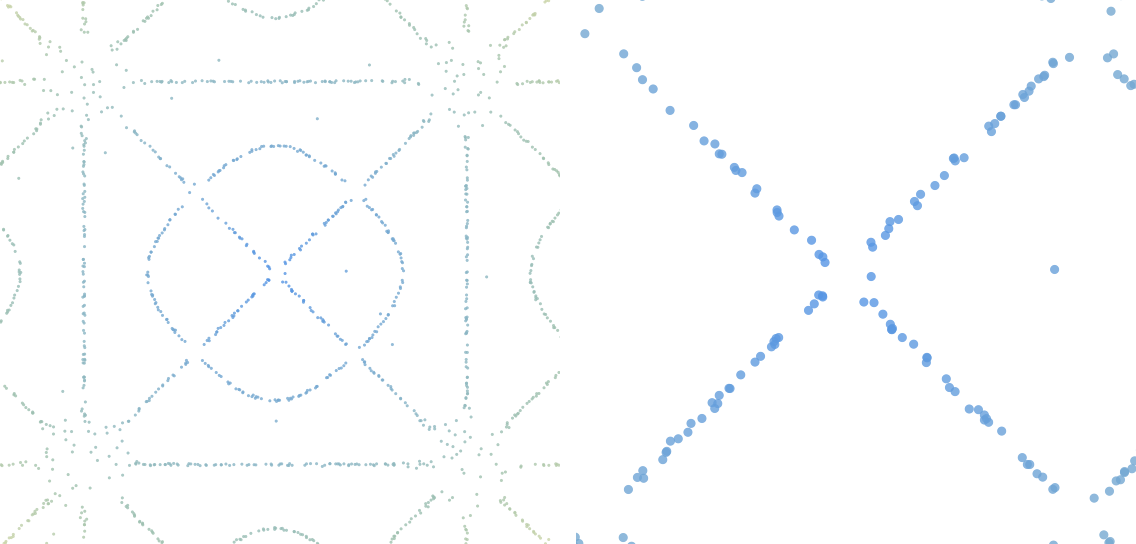
Left, the full canvas; right, a detail of the centre.
Give the GLSL for this pattern, as a WebGL 2 fragment shader.

```glsl
#version 300 es
precision highp float;
// Sand grains settled on the nodal lines of a vibrating plate: square frames,
// diagonals and rounded rings. Jittered grid seeds slide onto the zero set of a
// standing wave; where the wave is flat they stay loosely scattered.

#define PERIOD 0.6836        // side of one repeat, in canvas widths
#define CENTER vec2(0.4915, 0.4837)
#define CELL 0.0130          // seed grid spacing, in canvas widths
#define GRAIN_RADIUS 0.0027
#define GRAIN_ALPHA 0.8
#define REACH 1.35           // farthest slide onto a line, in cells
#define LINE_KEEP 0.84       // share of grains kept on lines
#define LOOSE_KEEP 0.26      // share kept in the flat zones
#define STRAY_KEEP 0.0025    // share left anywhere else
#define LINE_SPREAD 0.0030   // sideways scatter, in repeats

const float PI = 3.14159265;
const float RING_CROSSING = 0.2097;  // where ring and diagonal meet

uniform vec2 u_resolution;
out vec4 fragColor;

vec3 hash3(vec2 cell) {
  vec3 p = fract(cell.xyx * vec3(0.1031, 0.1030, 0.0973) + 0.37);
  p += dot(p, p.yxz + 33.33);
  return fract((p.xxy + p.yzz) * p.zyx);
}

// Standing wave: x = value, yz = gradient
vec3 wave(vec2 q) {
  vec2 c1 = cos(PI * q), s1 = sin(PI * q);
  vec2 c5 = cos(5.0 * PI * q), s5 = sin(5.0 * PI * q);
  float value = c1.x * c5.y - c5.x * c1.y;
  vec2 gradient = PI * vec2(5.0 * s5.x * c1.y - s1.x * c5.y,
                            c5.x * s1.y - 5.0 * c1.x * s5.y);
  return vec3(value, gradient);
}

// Step that leads to the nearest nodal line
vec2 slide(vec2 q) {
  vec3 w = wave(q);
  return -w.x * w.yz / (dot(w.yz, w.yz) + 1e-4);
}

// Position folded into one quarter of a repeat
vec2 fold(vec2 q) {
  return abs(q - floor(q + 0.5));
}

// Signed distance to the flat zones around line crossings
float looseZone(vec2 q) {
  vec2 w = fold(q);
  float middle = length(w) - 0.021;
  float crossing = length(w - RING_CROSSING) - 0.032;
  float corner = length(w - 0.5) - 0.122;
  return min(middle, min(crossing, corner));
}

// Grain grown from one grid cell: xy = position in repeats, z = 1 if present
vec3 grain(vec2 cell) {
  vec3 h = hash3(cell + 211.0);
  vec3 k = hash3(cell.yx + 517.0);
  vec2 q = ((cell + h.xy) * CELL - CENTER) / PERIOD;
  if (h.z < STRAY_KEEP) return vec3(q, 1.0);

  float fray = (k.z - 0.5) * 0.014;
  if (looseZone(q) + fray < 0.0) return vec3(q, step(h.z, LOOSE_KEEP));
  if (h.z > LINE_KEEP) return vec3(0.0);

  // Slide to the line, then scatter a little, more so near the corners
  vec2 move = slide(q);
  if (length(move) > REACH * CELL / PERIOD) return vec3(0.0);
  q += move;
  move = slide(q);
  q += move * min(1.0, 0.004 / (length(move) + 1e-5));
  float nearCorner = 1.0 - smoothstep(0.12, 0.19, length(fold(q) - 0.5));
  q += (k.xy - 0.5) * 2.0 * (LINE_SPREAD + 0.009 * nearCorner);
  return vec3(q, step(0.0, looseZone(q) + fray));
}

// Ink runs from blue in the middle through sage to pale olive
vec3 inkColor(float r) {
  const vec3 blue = vec3(0.33, 0.58, 0.90);
  const vec3 teal = vec3(0.54, 0.71, 0.77);
  const vec3 sage = vec3(0.63, 0.76, 0.68);
  const vec3 olive = vec3(0.81, 0.84, 0.66);
  vec3 ink = mix(blue, teal, clamp(r / 0.35, 0.0, 1.0));
  ink = mix(ink, sage, clamp((r - 0.35) / 0.18, 0.0, 1.0));
  return mix(ink, olive, clamp((r - 0.53) / 0.17, 0.0, 1.0));
}

void main() {
  vec2 p = gl_FragCoord.xy / u_resolution.x;
  float edge = 0.6 / u_resolution.x;
  vec2 home = floor(p / CELL);
  vec3 ink = inkColor(length(p - CENTER));
  vec3 color = vec3(1.0);

  // Layer every grain that could have slid to this spot
  for (int j = -2; j <= 2; j++) {
    for (int i = -2; i <= 2; i++) {
      vec3 g = grain(home + vec2(i, j));
      float d = length(p - CENTER - g.xy * PERIOD) - GRAIN_RADIUS;
      float cover = g.z * (1.0 - smoothstep(-edge, edge, d));
      color = mix(color, ink, GRAIN_ALPHA * cover);
    }
  }
  fragColor = vec4(color, 1.0);
}
```
